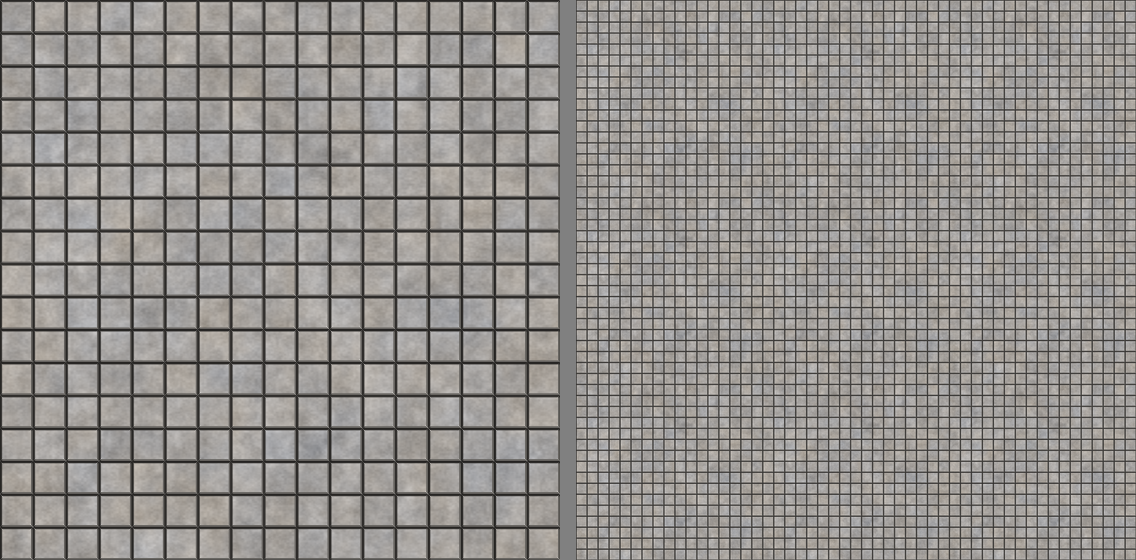
Left, the tile; right, the same tile 3 across and 3 down.
Write a WebGL 1 fragment shader that draws this texture.

```glsl
precision highp float;
// Seamless grid of small weathered grey stone tiles with bevelled dark grooves.

uniform vec2 u_resolution;

#define TILES 17.0
#define STONE vec3(0.655, 0.642, 0.630)
#define RIM vec3(0.40, 0.39, 0.375)
#define GROOVE vec3(0.165, 0.158, 0.150)
#define GROOVE_WIDTH 0.032
#define BEVEL_WIDTH 0.058
#define RIM_WIDTH 0.042
#define MOTTLE 0.30
#define TINT 0.045
#define TILE_VARIATION 0.035
#define MITRE_LIGHT 0.17

float hash(vec2 p) {
  return fract(sin(dot(p, vec2(127.1, 311.7))) * 43758.5453);
}

// Value noise that wraps after "period" cells over the canvas.
float noise(vec2 uv, vec2 period, float seed) {
  vec2 p = uv * period;
  vec2 i = floor(p);
  vec2 f = fract(p);
  f = f * f * (3.0 - 2.0 * f);
  vec2 a = mod(i, period) + seed;
  vec2 b = mod(i + 1.0, period) + seed;
  return mix(mix(hash(a), hash(vec2(b.x, a.y)), f.x),
             mix(hash(vec2(a.x, b.y)), hash(b), f.x), f.y);
}

// Wrapping fractal noise, centred on zero.
float fbm(vec2 uv, vec2 period, float seed) {
  float sum = 0.0;
  float gain = 0.5;
  for (int i = 0; i < 4; i++) {
    sum += gain * (noise(uv, period, seed) - 0.5);
    period *= 2.0;
    seed += 17.3;
    gain *= 0.62;
  }
  return sum;
}

// Step from a to b, never sharper than one pixel.
float ramp(float a, float b, float x, float pixel) {
  float middle = 0.5 * (a + b);
  float halfWidth = 0.5 * max(b - a, pixel);
  return smoothstep(middle - halfWidth, middle + halfWidth, x);
}

vec3 stoneColor(vec2 uv, vec2 tile) {
  // Stains run on across the tiles; streaks are drawn out vertically.
  float blotch = fbm(uv, vec2(41.0, 47.0), 3.0);
  float streak = fbm(uv, vec2(37.0, 11.0), 41.0);
  float cloud = fbm(uv, vec2(9.0, 8.0), 67.0);
  float grain = noise(uv, vec2(210.0, 270.0), 91.0) - 0.5;
  float shade = MOTTLE * (0.55 * blotch + 0.3 * streak + 0.25 * cloud)
              + 0.055 * grain + TILE_VARIATION * (hash(tile + 5.0) - 0.5);

  // Drift between warm brown and cool blue-grey.
  float warmth = fbm(uv, vec2(13.0, 12.0), 113.0) + 0.4 * (hash(tile + 29.0) - 0.5);
  return STONE + shade + TINT * warmth * vec3(1.0, 0.2, -1.0);
}

void main() {
  vec2 uv = gl_FragCoord.xy / u_resolution;
  vec2 p = uv * TILES;
  vec2 f = fract(p);
  vec2 tile = mod(floor(p), TILES);
  vec2 crossing = mod(floor(p + 0.5), TILES);
  float pixel = TILES / min(u_resolution.x, u_resolution.y);

  // Left and top edges fall into shadow; right and bottom edges catch light.
  float shadowEdge = min(f.x, 1.0 - f.y);
  float lightEdge = min(1.0 - f.x, f.y);

  vec3 color = stoneColor(uv, tile);
  color += 0.03 * (1.0 - smoothstep(0.08, 0.18, shadowEdge));

  // Each groove is a little deeper or shallower than the next.
  vec2 toLine = min(f, 1.0 - f);
  float line = toLine.x < toLine.y ? crossing.x : crossing.y + 50.0;
  vec3 groove = GROOVE * (0.85 + 0.3 * hash(vec2(line, 7.0)));

  // Bevel profile from stone to rim to groove.
  color = mix(RIM, color, ramp(RIM_WIDTH, RIM_WIDTH + 0.033, lightEdge, pixel));
  color = mix(groove, color, ramp(0.0, 0.02, lightEdge, pixel));
  color = mix(groove, color,
              ramp(GROOVE_WIDTH, GROOVE_WIDTH + BEVEL_WIDTH, shadowEdge, pixel));

  // Faint worn mitres where the grooves cross.
  float mitre = 1.0 - ramp(0.0, 0.025, abs(toLine.x - toLine.y), pixel);
  mitre *= 1.0 - smoothstep(0.06, 0.12, max(toLine.x, toLine.y));
  color += MITRE_LIGHT * mitre * (0.4 + 0.6 * hash(crossing + 71.0));

  gl_FragColor = vec4(clamp(color, 0.0, 1.0), 1.0);
}
```
